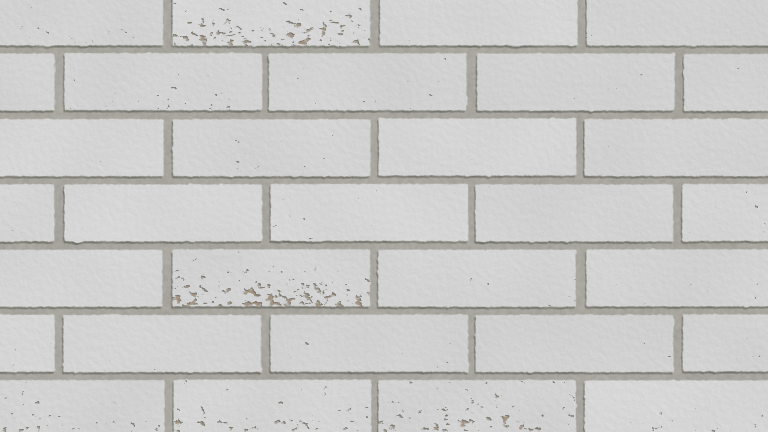
Give the GLSL for this texture, as a WebGL 2 fragment shader.

```glsl
#version 300 es
precision highp float;
// Running-bond brick wall under flaking white paint, with grey mortar and exposed clay.
uniform vec2 u_resolution;
out vec4 fragColor;

// Lengths are fractions of the canvas height.
const vec2 PITCH = vec2(0.478, 0.1512);
const vec2 ORIGIN = vec2(0.1366, 0.1296);
const float ROW_SHIFT = 0.2523;
const vec2 JOINT = vec2(0.0205, 0.0190);
const float CORNER = 0.004;
const float RAGGED = 0.0018;
const float FLAKE_LIP = 0.009;
const float JITTER = 0.006;
const vec2 SHADOW_SHIFT = vec2(0.0028, 0.0050);
const vec2 RELIEF_SHIFT = vec2(0.0022, 0.0030);
const vec2 CHIP_SCALE = vec2(50.0, 66.0);
const float WEAR_CENTRE = 0.72;
const float WEAR_WIDTH = 0.30;

const vec3 PAINT = vec3(0.825, 0.828, 0.825);
const vec3 PRIMER = vec3(0.70, 0.695, 0.675);
const vec3 CLAY = vec3(0.64, 0.575, 0.50);
const vec3 MORTAR = vec3(0.655, 0.648, 0.618);
const vec3 SHADOW = vec3(0.43, 0.43, 0.40);

float hash(vec2 p) {
    vec3 q = fract(p.xyx * vec3(0.1031, 0.1030, 0.0973));
    q += dot(q, q.yzx + 33.33);
    return fract((q.x + q.y) * q.z);
}

float cornerSlope(vec2 cell, vec2 offset) {
    float angle = 6.28318 * hash(cell);
    return dot(vec2(cos(angle), sin(angle)), offset);
}

float gradientNoise(vec2 p) {
    vec2 i = floor(p), f = fract(p);
    vec2 w = f * f * f * (f * (f * 6.0 - 15.0) + 10.0);
    vec2 e = vec2(1.0, 0.0);
    float lower = mix(cornerSlope(i, f), cornerSlope(i + e, f - e), w.x);
    float upper = mix(cornerSlope(i + e.yx, f - e.yx), cornerSlope(i + e.xx, f - e.xx), w.x);
    return mix(lower, upper, w.y);
}

float fbm(vec2 p) {
    float sum = 0.0, gain = 1.0;
    for (int k = 0; k < 3; k++) {
        sum += gain * gradientNoise(p);
        p = mat2(1.6, 1.2, -1.2, 1.6) * p + 17.3;
        gain *= 0.5;
    }
    return sum;
}

// Signed distance to the nearest ragged brick face; also gives its cell and local position.
float brickDistance(vec2 p, out vec2 id, out vec2 local) {
    vec2 g = p - ORIGIN;
    id.y = floor(g.y / PITCH.y);
    g.x -= ROW_SHIFT * mod(id.y, 2.0);
    id.x = floor(g.x / PITCH.x);
    local = g - (id + 0.5) * PITCH;
    vec2 jitter = vec2(hash(id + 71.0), hash(id + 137.0)) - 0.5;
    vec2 q = abs(local - jitter * JITTER * vec2(1.0, 0.35)) - 0.5 * (PITCH - JOINT) + CORNER;
    float box = length(max(q, 0.0)) + min(max(q.x, q.y), 0.0) - CORNER;
    float lip = max(gradientNoise(p * 42.0 + 9.0) - 0.27, 0.0);
    return box + RAGGED * fbm(p * 85.0) - FLAKE_LIP * lip;
}

// Wear differs per brick and is heavier low on the wall and along one upright band.
float brickWear(vec2 id) {
    vec2 centre = ORIGIN + (id + 0.5) * PITCH;
    centre.x += ROW_SHIFT * mod(id.y, 2.0);
    float chance = hash(id + 23.0);
    float band = (centre.x - WEAR_CENTRE) / WEAR_WIDTH;
    float wear = 0.35 * chance * chance + 0.55 * exp(-band * band) * (0.3 + 0.7 * chance);
    return min(wear + 0.4 * (1.0 - smoothstep(0.05, 0.25, centre.y)), 1.0);
}

// Positive where the paint has come away.
float chipDepth(vec2 p, float wear, float height) {
    float bias = mix(1.0, 0.4, smoothstep(-0.045, 0.03, height));
    bias += 0.7 * gradientNoise(p * 8.0 + 4.0);
    return fbm(p * CHIP_SCALE) - 0.82 + 0.72 * wear * bias;
}

void main() {
    vec2 p = gl_FragCoord.xy / u_resolution.y;
    float pixel = 1.0 / u_resolution.y;
    vec2 id, local, shadowId, shadowLocal;
    float face = brickDistance(p, id, local);
    float caster = brickDistance(p + SHADOW_SHIFT, shadowId, shadowLocal);

    // Mortar with grain and the shadow thrown by the paint lip
    vec3 mortar = MORTAR + 0.035 * fbm(p * 75.0) + 0.025 * gradientNoise(p * 11.0);
    float shade = 1.0 - smoothstep(-pixel, pixel, caster);
    mortar = mix(mortar, SHADOW, shade * clamp(0.72 + 0.4 * gradientNoise(p * 24.0), 0.0, 1.0));

    // Blistered paint lit from the upper right
    float relief = fbm(p * 72.0 + 31.0) - fbm((p + RELIEF_SHIFT) * 72.0 + 31.0);
    vec3 paint = PAINT + 0.028 * relief + 0.018 * gradientNoise(p * 6.0);
    paint += 0.02 * (hash(id + 5.0) - 0.5);

    // Chips: grey when shallow, clay when deep, dark below their upper rim
    float wear = brickWear(id);
    float soft = max(0.04, 36.0 * pixel);
    float depth = chipDepth(p, wear, local.y);
    float rimDepth = chipDepth(p + RELIEF_SHIFT, wear, local.y + RELIEF_SHIFT.y);
    float chip = smoothstep(-soft, soft, depth);
    float rim = chip * (1.0 - smoothstep(-soft, soft, rimDepth));
    vec3 bare = mix(PRIMER, CLAY, smoothstep(0.05, 0.28, depth) * smoothstep(0.25, 0.6, wear));
    bare += 0.03 * gradientNoise(p * 120.0);
    vec3 brick = mix(paint, mix(bare, SHADOW, 0.65 * rim), chip);

    float cover = 1.0 - smoothstep(-pixel, pixel, face);
    fragColor = vec4(mix(mortar, brick, cover), 1.0);
}
```
